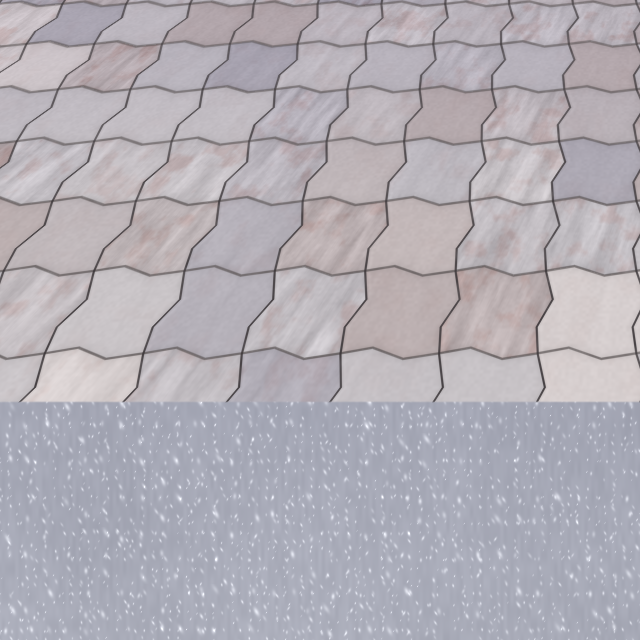
Reproduce this texture procedurally as a three.js fragment shader.

```glsl
// Wavy interlocking stone tiles receding in perspective above a flat band of
// speckled grey-blue ground. Tiles come from a projected grid whose joints are
// bent by zigzags; stone veins are stretched noise, flecks are jittered cells.
varying vec2 vUv;

#define GROUND_TOP 0.372
#define HORIZON 1.996
#define VANISH_X 0.996
#define TILE_WIDTH 0.0995
#define ROW_DEPTH 17.044
#define ROW_SHIFT 11.0
#define JOINT_HALF 0.0017
#define VEIN_AMOUNT 0.13
#define FLECK_AMOUNT 0.24

float hash(vec2 p) {
  vec3 q = fract(vec3(p.xyx) * 0.1031);
  q += dot(q, q.yzx + 33.33);
  return fract((q.x + q.y) * q.z);
}

float noise(vec2 p) {
  vec2 i = floor(p), f = fract(p);
  f = f * f * (3.0 - 2.0 * f);
  return mix(mix(hash(i), hash(i + vec2(1.0, 0.0)), f.x),
             mix(hash(i + vec2(0.0, 1.0)), hash(i + 1.0), f.x), f.y);
}

float fbm(vec2 p) {
  float sum = 0.0, amp = 0.5;
  for (int i = 0; i < 4; i++) {
    sum += amp * noise(p);
    p = p * 2.03 + 17.7;
    amp *= 0.5;
  }
  return sum / 0.9375;
}

// Bent line through (0, ends), (a.x, a.y), (b.x, b.y), (1, ends).
float zigzag(float t, float ends, vec2 a, vec2 b) {
  if (t < a.x) return mix(ends, a.y, t / a.x);
  if (t < b.x) return mix(a.y, b.y, (t - a.x) / (b.x - a.x));
  return mix(b.y, ends, (t - b.x) / (1.0 - b.x));
}

float lineMask(float d, float halfWidth) {
  return 1.0 - smoothstep(halfWidth * 0.3, halfWidth * 1.7, d);
}

vec3 stone(vec2 id, vec2 plane) {
  float tone = hash(id + 71.0), hue = hash(id + 133.0);
  vec3 col = mix(vec3(0.76, 0.745, 0.765), vec3(0.795, 0.775, 0.785), tone);
  col = mix(col, vec3(0.72, 0.665, 0.665), 0.75 * smoothstep(0.62, 0.95, hue));
  col = mix(col, vec3(0.66, 0.645, 0.69), 0.75 * smoothstep(0.3, 0.05, hue));
  col = mix(col, vec3(0.84, 0.81, 0.81), smoothstep(0.86, 0.94, tone));

  // Long streaks and rusty blotches, shifted per tile
  vec2 p = plane + 9.0 * vec2(tone, hue);
  float strength = mix(0.15, 1.0, smoothstep(0.3, 0.8, hash(id + 211.0)));
  float streak = fbm(vec2(p.x * 9.0 - p.y * 2.5, p.y * 1.8)) - 0.5;
  float blotch = fbm(p * vec2(5.0, 4.0) + 40.0);
  col += VEIN_AMOUNT * strength * streak * 1.6;
  col -= vec3(0.03, 0.07, 0.08) * strength * smoothstep(0.48, 0.8, blotch);
  return col + 0.025 * (noise(p * 28.0) - 0.5);
}

vec3 tiles(vec2 uv) {
  // Project the canvas onto the receding plane
  float s = HORIZON - uv.y;
  vec2 plane = vec2((uv.x - VANISH_X) / (TILE_WIDTH * s), ROW_DEPTH / s - ROW_SHIFT);
  vec2 f = fract(plane);
  vec2 bend = vec2(zigzag(f.y, -0.01, vec2(0.31, -0.05), vec2(0.645, 0.092)),
                   zigzag(f.x, 0.012, vec2(0.3, 0.073), vec2(0.635, -0.052)));
  vec2 grid = plane - bend;
  vec2 scale = vec2(TILE_WIDTH * s, s * s / ROW_DEPTH);
  vec2 side = (fract(grid + 0.5) - 0.5) * scale;
  vec2 d = abs(side);

  vec3 col = stone(floor(grid), plane);
  col *= mix(vec3(1.0), vec3(0.945, 0.94, 0.965), smoothstep(0.6, 1.0, uv.y));

  // Soft shade by the joints, then the dark cores
  float near = 1.0 - smoothstep(0.45, 1.0, uv.y);
  col *= 1.0 - 0.09 * exp(-min(d.x, d.y) / 0.005);
  col += 0.025 * exp(-pow((side.x - 0.006) / 0.003, 2.0));
  float wear = 0.8 + 0.2 * noise(plane * 9.0);
  float across = lineMask(d.y, JOINT_HALF * 1.1) * mix(0.62, 0.78, near);
  float along = lineMask(d.x, JOINT_HALF) * mix(0.72, 0.93, near);
  col = mix(col, vec3(0.36, 0.335, 0.335), across * wear);
  return mix(col, vec3(0.23, 0.21, 0.22), along * wear);
}

vec3 ground(vec2 uv) {
  float cloud = fbm(uv * vec2(7.0, 6.0) + 5.0) - 0.5;
  float brush = noise(uv * vec2(190.0, 45.0)) - 0.5;
  vec3 col = mix(vec3(0.665, 0.675, 0.725), vec3(0.635, 0.645, 0.7), uv.y / GROUND_TOP);
  col += 0.05 * cloud + 0.035 * brush;

  // Flecks: slanted ellipses in three sizes of cell
  for (int i = 0; i < 3; i++) {
    float layer = float(i), cells = 34.0 + 19.0 * layer;
    vec2 p = uv * cells + layer * 13.7;
    vec2 id = floor(p) + layer * 57.0;
    float size = hash(id + 3.0);
    vec2 q = fract(p) - mix(vec2(0.3), vec2(0.7), vec2(hash(id), hash(id + 19.0)));
    q.x += q.y * (size - 0.5);
    float r = length(q * vec2(1.5, 0.85)) / mix(0.1, 0.23, size);
    float glow = step(0.42, hash(id + 87.0)) * (0.35 + 0.65 * hash(id + 43.0));
    col += FLECK_AMOUNT * glow * exp(-r * r * 1.6) * vec3(1.0, 1.0, 0.95);
  }
  return col;
}

void main() {
  float above = smoothstep(GROUND_TOP - 0.002, GROUND_TOP + 0.002, vUv.y);
  vec3 col = mix(ground(vUv), tiles(vUv), above);
  gl_FragColor = vec4(clamp(col, 0.0, 1.0), 1.0);
}
```
